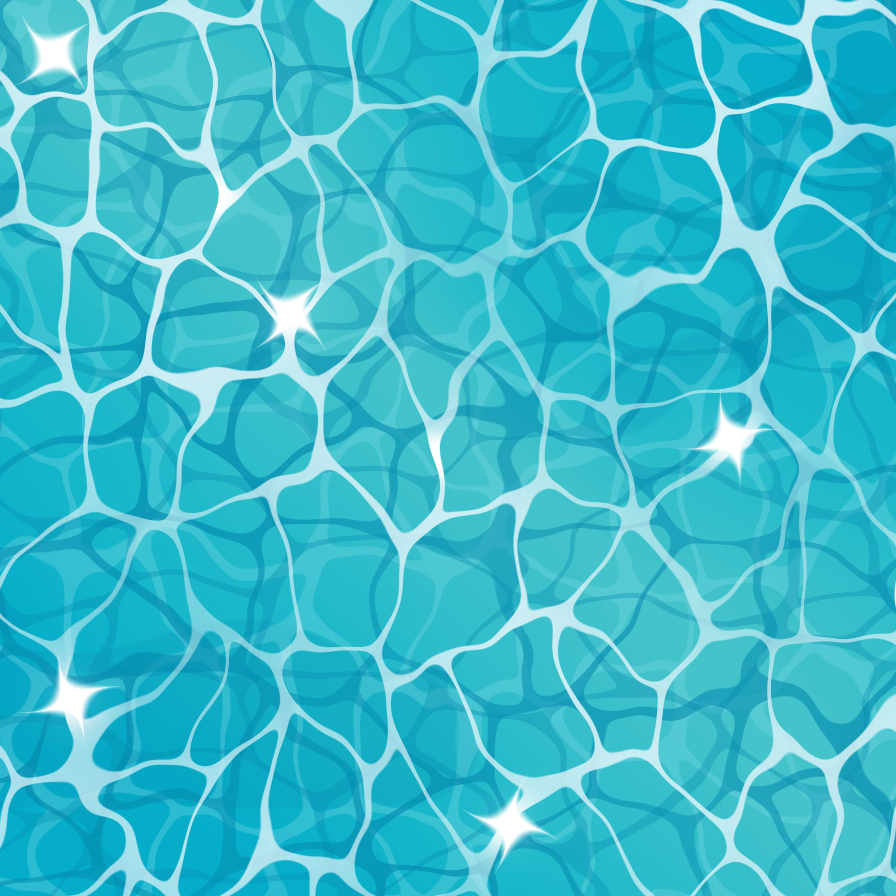
This texture is drawn by a Shadertoy shader. Its source:

```glsl
// Sunlit pool water: layered caustic webs over a turquoise gradient, with sparkles.
#define WEB_SCALE vec2(8.8, 7.0)   // bright cells across the canvas
#define WEB_WIDTH 0.024            // half width of bright lines, in cells
#define ROUNDNESS 17.0             // lower gives rounder cell corners
#define JITTER 0.86                // irregularity of the cells
#define WARP 0.40                  // bending of the lines, in cells
#define STAR_SIZE 0.066
#define SPARKLE_COUNT 5
#define PALE_WATER vec3(0.27, 0.765, 0.795)
#define MID_WATER vec3(0.10, 0.72, 0.79)
#define DEEP_WATER vec3(0.02, 0.68, 0.79)
#define SHADOW vec3(0.02, 0.55, 0.69)
#define FOAM vec3(0.83, 0.94, 0.965)

vec2 hash2(vec2 p) {
    vec3 a = fract(p.xyx * vec3(0.1031, 0.1030, 0.0973));
    a += dot(a, a.yzx + 33.33);
    return fract((a.xx + a.yz) * a.zy);
}

float cornerSlope(vec2 cell, vec2 corner, vec2 f) {
    float angle = 6.2832 * hash2(cell + corner).x;
    return dot(vec2(cos(angle), sin(angle)), f - corner);
}

// Gradient noise, roughly -0.7 to 0.7
float noise(vec2 p) {
    vec2 i = floor(p), f = fract(p);
    vec2 u = f * f * f * (f * (f * 6.0 - 15.0) + 10.0);
    float low = mix(cornerSlope(i, vec2(0, 0), f), cornerSlope(i, vec2(1, 0), f), u.x);
    float high = mix(cornerSlope(i, vec2(0, 1), f), cornerSlope(i, vec2(1, 1), f), u.x);
    return mix(low, high, u.y);
}

vec2 bend(vec2 p) {
    vec2 wide = vec2(noise(p * 0.7 + 7.3), noise(p * 0.7 + 41.7));
    vec2 fine = vec2(noise(p * 1.9 + 19.1), noise(p * 1.9 + 63.4));
    return p + WARP * (1.1 * wide + 0.42 * fine);
}

// Rounded distance to the nearest Voronoi border, in cells
float borderDistance(vec2 p) {
    vec2 base = floor(p), f = p - base;
    vec2 nearCell = vec2(0), nearOffset = vec2(0);
    float best = 1e3;
    for (int y = -1; y <= 1; y++)
    for (int x = -1; x <= 1; x++) {
        vec2 cell = vec2(x, y);
        vec2 offset = cell + JITTER * hash2(base + cell) - f;
        float d = dot(offset, offset);
        if (d < best) { best = d; nearCell = cell; nearOffset = offset; }
    }
    float sum = 1e-6;
    for (int y = -2; y <= 2; y++)
    for (int x = -2; x <= 2; x++) {
        if (x == 0 && y == 0) continue;
        vec2 cell = nearCell + vec2(x, y);
        vec2 offset = cell + JITTER * hash2(base + cell) - f;
        float d = dot(0.5 * (nearOffset + offset), normalize(offset - nearOffset));
        sum += exp(-ROUNDNESS * d);
    }
    return -log(sum) / ROUNDNESS;
}

// Coverage of one net of lines, with slowly varying thickness
float web(vec2 uv, vec2 scale, float seed, float width) {
    vec2 p = uv * scale + seed;
    float w = width * (1.0 + 0.8 * noise(p * 0.6 + 5.0));
    float aa = 0.8 * scale.x / iResolution.y;
    return 1.0 - smoothstep(w - aa, w + aa, borderDistance(bend(p)));
}

mat2 rotate(float a) {
    return mat2(cos(a), sin(a), -sin(a), cos(a));
}

vec2 scatter(float i, vec2 start) {
    return fract(start + i * vec2(0.7549, 0.5698));
}

void mainImage(out vec4 fragColor, in vec2 fragCoord) {
    vec2 uv = fragCoord / iResolution.y;

    // Water: pale along the falling diagonal, deeper towards two corners
    float depth = abs(uv.x + uv.y - 1.05) + 0.2 * noise(uv * 2.3 + 3.0);
    vec3 color = mix(PALE_WATER, MID_WATER, smoothstep(0.05, 0.4, depth));
    color = mix(color, DEEP_WATER, smoothstep(0.35, 0.8, depth));
    float patchMask = smoothstep(0.29, 0.30, noise(uv * 2.6 + 31.0));
    color = mix(color, SHADOW, 0.2 * patchMask);

    // Submerged webs: faint light and translucent shadows
    float faint = web(uv, vec2(9.0, 8.0), 23.0, 0.036);
    color = mix(color, vec3(0.47, 0.85, 0.89), 0.34 * faint);
    float shadeStrength = 0.55 + 0.35 * noise(uv * 3.0 + 11.0);
    float shade = web(uv, vec2(7.0, 7.8), 57.0, 0.03);
    color = mix(color, SHADOW, shadeStrength * shade);
    float deepShade = web(uv, vec2(6.0, 8.4), 131.0, 0.026);
    color = mix(color, SHADOW, 0.35 * deepShade);

    // Bright surface web
    float bright = web(uv, WEB_SCALE, 90.0, WEB_WIDTH);
    float strength = clamp(0.72 + 0.6 * noise(uv * 2.8 + 77.0), 0.42, 0.95);
    color = mix(color, FOAM, strength * bright);

    // Four-pointed sparkles that also whiten the nearby lines
    for (int i = 0; i < SPARKLE_COUNT; i++) {
        vec2 q = uv - scatter(float(i), vec2(0.06, 0.94));
        float r = length(q);
        q = rotate(0.6 + 0.5 * float(i) + 5.0 * r) * q;
        vec2 arm = sqrt(abs(q) / STAR_SIZE);
        float star = 1.0 - smoothstep(0.72, 1.05, arm.x + arm.y);
        float glow = exp(-r * r / (0.3 * STAR_SIZE * STAR_SIZE));
        color = mix(color, vec3(1), max(star, glow * (0.12 + 0.88 * bright)));
    }

    // Stretches of line that catch the sun
    for (int i = 0; i < SPARKLE_COUNT; i++) {
        vec2 q = rotate(1.1 * float(i)) * (uv - scatter(float(i), vec2(0.23, 0.78)));
        float glint = 1.0 - smoothstep(0.4, 1.2, length(q / vec2(0.045, 0.03)));
        color = mix(color, vec3(1), glint * bright);
    }
    fragColor = vec4(color, 1.0);
}
```
